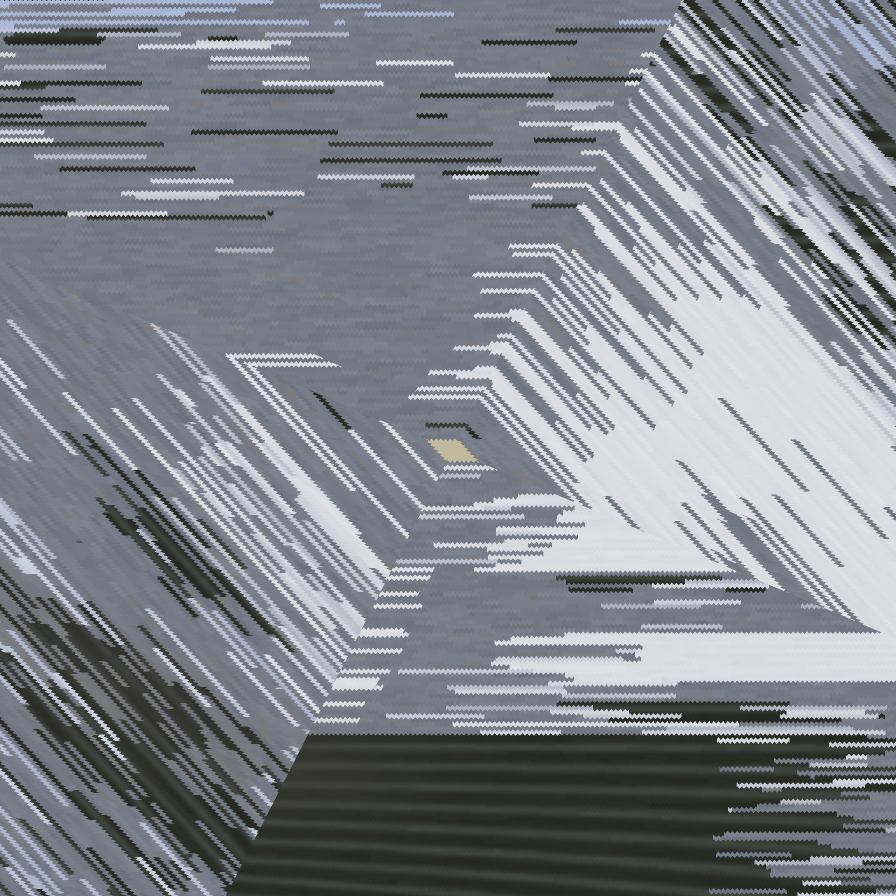
Write a WebGL 2 fragment shader that draws this background.

```glsl
#version 300 es
precision highp float;

uniform vec2 u_resolution;
out vec4 outColor;

const vec2 CENTER = vec2(0.505, 0.497);
const float LEAN = 0.926;    // horizontal run per unit of diagonal drop
const float ASPECT = 1.435;  // width to height of each nested ring
const float ROWS = 220.0;    // streaks per unit of ring radius
const float TEETH = 192.0;   // notches per unit of streak length
const float LINE = 0.0026;   // half width of a single drawn ring
const int SAMPLES = 2;       // antialiasing grid side

const vec3 SLATE = vec3(0.505, 0.525, 0.575);
const vec3 SLATE_DEEP = vec3(0.42, 0.44, 0.49);
const vec3 SILVER = vec3(0.66, 0.68, 0.74);
const vec3 WHITE = vec3(0.88, 0.89, 0.91);
const vec3 BLUE = vec3(0.62, 0.69, 0.85);
const vec3 MOSS = vec3(0.28, 0.30, 0.28);
const vec3 DARK = vec3(0.14, 0.15, 0.12);
const vec3 TAUPE = vec3(0.46, 0.44, 0.42);
const vec3 TAN = vec3(0.76, 0.73, 0.62);

float hash(vec2 q) {
  q = fract(q * vec2(0.1031, 0.1137) + 0.17);
  q += dot(q, q.yx + 33.33);
  return fract((q.x + q.y) * q.x * 7.31);
}

float band(float x, float lo, float hi) {
  return step(lo, x) * step(x, hi);
}

float blob(vec2 q, vec2 middle, vec2 radius) {
  q = (q - middle) / radius;
  return exp(-dot(q, q));
}

// Uniform random value held over dashes of one row
float dash(float along, float key, float rate) {
  rate *= mix(0.6, 1.5, hash(vec2(key, 5.0)));
  return hash(vec2(floor(along * rate + 40.0 + 9.0 * hash(vec2(key, 8.0))), key));
}

vec3 scene(vec2 p) {
  // Nested leaning rings, split into four sides
  vec2 c = p - CENTER;
  float u = c.x + c.y * LEAN, v = c.y;
  float d = max(abs(u) / ASPECT, abs(v));
  bool diagonal = abs(u) / ASPECT > abs(v);
  bool right = diagonal && u > 0.0;
  bool left = diagonal && !right;
  bool bottom = !diagonal && v <= 0.0;
  float along = diagonal ? -v * 1.363 : c.x;
  float row = floor(d * ROWS + 1.2 * abs(fract(along * TEETH) - 0.5));
  float ring = (row + 0.5) / ROWS;
  float key = row + (right ? 0.0 : bottom ? 311.0 : left ? 622.0 : 933.0);
  float h = hash(vec2(row, 71.0));
  float h2 = hash(vec2(key, 29.0));
  float jitter = h2 - 0.5;
  float n = dash(along, key, 8.0);

  // Slate ground
  float fine = mix(dash(along, key + 1300.0, 18.0), dash(along, key + 2600.0, 60.0), 0.4);
  vec3 color = mix(SLATE_DEEP, SLATE, fine);
  color = mix(color, TAUPE, 0.45 * step(0.88, fine));

  // Chances of a light or a dark dash
  float light = 0.02, dark = 0.0, brown = 0.0, blue = 0.0;
  float corner = u + ASPECT * d;
  float start = mix(-0.08, 0.17, h) + 0.04 * smoothstep(0.25, 0.45, ring);

  if (right) {
    float limit = 0.37 + 0.20 * v + 0.13 * jitter;
    float field = band(ring, 0.058, limit) * step(start, d - v);
    float notch = band(ring, 0.13, 0.20) * step(v + d, 0.17 * h2) * step(0.4, h);
    light = max(0.97 * field * (1.0 - notch), 0.26 * step(limit, ring));
    dark = 0.12 * step(0.42, ring);
    dark += 0.4 * blob(vec2(ring, v), vec2(0.46, 0.17), vec2(0.05, 0.13));
    dark *= 1.0 - field;
    dark += step(0.013, v) * band(ring, 0.028, 0.034);
    blue = 0.8 * smoothstep(0.52, 0.62, ring);
  } else if (left) {
    vec2 q = vec2(ring, v + 0.14 * jitter);
    float stripes = band(ring, 0.15, 0.235) * smoothstep(0.10, -0.08, q.y);
    light = max(0.5 * stripes, 0.17 * step(0.235, ring));
    light += band(ring, 0.13, 0.152) * step(-0.12, q.y) * (1.0 - 4.0 * max(q.y, 0.0));
    light += band(ring, 0.092, 0.118) * step(0.6, h) * step(-0.06, q.y);
    dark = 0.95 * blob(q, vec2(0.29, -0.125), vec2(0.025, 0.07));
    dark += 0.65 * blob(q, vec2(0.41, -0.29), vec2(0.04, 0.09));
    dark += blob(q, vec2(0.475, -0.40), vec2(0.04, 0.11));
    dark += 0.16 * smoothstep(0.38, 0.5, ring);
    dark += band(ring, 0.05, 0.077) * band(q.y, -0.01, 0.05) * step(0.6, h);
    brown = blob(q, vec2(0.43, -0.27), vec2(0.10));
    blue = 0.35 * step(0.3, ring);
    light *= 1.0 - clamp(dark, 0.0, 0.9);
  } else if (bottom) {
    float first = band(ring, 0.05, 0.135) * step(0.02 + 0.13 * h2, c.x);
    float second = band(ring, 0.205, 0.258) * step(0.04 + 0.18 * h2, c.x);
    light = 0.07 + 0.13 * step(0.26, ring) + first + second;
    light += band(ring, 0.13, 0.31) * step(corner, 0.06 * h) * step(0.72, h);
    light += step(abs(ring - 0.307), LINE) * band(c.x, 0.0, 0.32);
    float reach = c.x + 0.16 * jitter;
    dark = 0.65 * band(ring, 0.143, 0.158) * band(reach, 0.16, 0.38);
    dark += 0.75 * band(ring, 0.283, 0.303) * band(reach, 0.16, 0.42);
    float ground = step(0.317, ring);
    dark += ground * (reach < 0.36 ? 1.0 : 0.42);
    brown = blob(c, vec2(-0.20, -0.36), vec2(0.14, 0.05));
  } else {
    float x = floor(c.x * 25.0) / 25.0;
    float upper = smoothstep(0.2, 0.27, ring);
    float west = smoothstep(-0.1, -0.3, x);
    float middle = blob(vec2(x, ring), vec2(0.0, 0.36), vec2(0.16, 0.09));
    blue = smoothstep(0.46, 0.48, ring);
    light = upper * (0.03 + 0.11 * west + 0.10 * middle) + 0.35 * blue * west;
    dark = upper * (0.01 + 0.06 * west + 0.08 * middle);
    light += band(ring, 0.06, 0.45) * step(start, u - ASPECT * d);
    light += band(ring, 0.085, 0.118) * step(corner, 0.13 * h) * step(0.6, h);
    dark += band(ring, 0.028, 0.034) * step(-0.03, c.x);
  }

  // Bright lines around the core
  float core = left ? 0.036 : bottom ? 0.021 : 0.0;
  float lower = float((left && v < 0.04) || (bottom && c.x < 0.035));
  light += step(abs(ring - core), LINE) + lower * step(abs(ring - 0.066), LINE);

  // Paint dashes
  color = mix(color, TAUPE, 0.5 * brown);
  vec3 pale = mix(WHITE, SILVER, (light > 0.9 ? 0.1 : 0.85) * hash(vec2(key, 13.0)));
  pale = mix(pale, BLUE, 0.7 * blue) - 0.03 * fine;
  float bend = v + 0.1 * max(c.x + 0.25, 0.0) * smoothstep(-0.3, -0.6, v);
  float sheen = 0.5 + 0.5 * sin((left ? u / ASPECT : bend) * 300.0);
  vec3 shade = mix(DARK, MOSS, 0.65 * sheen * sheen + 0.2 * fine);
  shade = mix(shade, TAUPE * 0.55, 0.6 * brown);
  color = mix(color, pale, step(1.0 - light, n));
  color = mix(color, shade, step(n, dark - 0.001));
  return mix(color, TAN, step(ring, 0.0125));
}

void main() {
  vec3 sum = vec3(0.0);
  for (int i = 0; i < SAMPLES * SAMPLES; i++) {
    vec2 offset = (vec2(i % SAMPLES, i / SAMPLES) + 0.5) / float(SAMPLES) - 0.5;
    sum += scene((gl_FragCoord.xy + offset) / u_resolution);
  }
  outColor = vec4(sum / float(SAMPLES * SAMPLES), 1.0);
}
```
